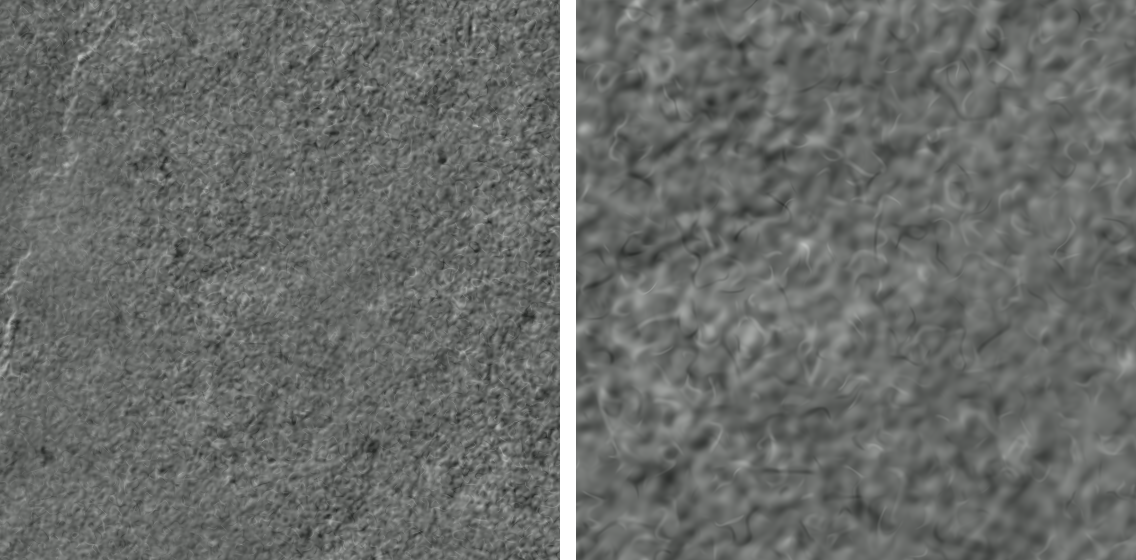
Left, the full canvas; right, a detail of the centre.
This texture is drawn by a three.js fragment shader. Its source:

```glsl
varying vec2 vUv;

vec2 hash2(vec2 p) {
  vec3 q = fract(p.xyx * vec3(0.1031, 0.1030, 0.0973));
  q += dot(q, q.yzx + 33.33);
  return fract((q.xx + q.yz) * q.zy);
}

float cornerSlope(vec2 cell, vec2 offset) {
  return dot(hash2(cell) * 2.0 - 1.0, offset);
}

float gradientNoise(vec2 p) {
  vec2 i = floor(p), f = p - i;
  vec2 u = f * f * f * (f * (f * 6.0 - 15.0) + 10.0);
  vec2 e = vec2(1.0, 0.0);
  float low = mix(cornerSlope(i, f), cornerSlope(i + e, f - e), u.x);
  float high = mix(cornerSlope(i + e.yx, f - e.yx), cornerSlope(i + e.xx, f - e.xx), u.x);
  return mix(low, high, u.y);
}

vec2 warp(vec2 p, float frequency, float amount) {
  return p + amount * vec2(gradientNoise(p * frequency + 40.0), gradientNoise(p * frequency + 70.0));
}

float segmentDistance(vec2 p, vec2 a, vec2 b) {
  vec2 ab = b - a;
  return length(p - a - ab * clamp(dot(p - a, ab) / dot(ab, ab), 0.0, 1.0));
}

// Signed distance from the slanted, knobbly ledge on the left
float ledgeOffset(vec2 p) {
  float wobble = 0.06 * gradientNoise(p * 9.0 + 31.0) + 0.05 * gradientNoise(p * 24.0 + 12.0);
  wobble += 0.025 * gradientNoise(p * 55.0 + 4.0);
  return p.x + 0.09 - 0.27 * p.y + wobble;
}

// Soft broken cracks, mostly at the lower right, and one long crease
float crackDepth(vec2 p) {
  vec2 warped = warp(warp(p, 22.0, 0.035), 55.0, 0.015);
  float line = 1.0 - smoothstep(0.0, 0.12, abs(gradientNoise(warped * 8.0 + 5.0)));
  float patches = smoothstep(-0.05, 0.2, gradientNoise(p * 10.0 + 19.0));
  float region = smoothstep(-0.5, 0.4, p.x - p.y);
  float crease = segmentDistance(warped, vec2(0.43, 0.24), vec2(0.63, 0.39));
  float gaps = smoothstep(-0.2, 0.15, gradientNoise(p * 28.0 + 2.0));
  return gaps * max(line * patches * region, exp(-crease * crease / 0.00008));
}

// Sparse small holes, one at most in each cell
float pitDepth(vec2 p) {
  vec2 warped = warp(p, 45.0, 0.02);
  vec2 cell = floor(warped * 8.0);
  vec2 center = 0.25 + 0.5 * hash2(cell + 17.0);
  vec2 d = (fract(warped * 8.0) - center) * vec2(1.3, 0.8);
  return step(0.74, hash2(cell + 53.0).x) * (1.0 - smoothstep(0.02, 0.15, length(d)));
}

// Short curved strokes, cut from the zero lines of a noise
float flecks(vec2 p, float frequency) {
  vec2 q = warp(p, frequency, 0.4 / frequency) * frequency;
  float line = 1.0 - smoothstep(0.0, 0.13, abs(gradientNoise(q)));
  return line * smoothstep(0.02, 0.25, gradientNoise(q * 0.9 + 27.0));
}

float stoneHeight(vec2 p) {
  float height = 0.026 * smoothstep(-0.014, 0.014, ledgeOffset(p));
  height -= 0.004 * crackDepth(p) + 0.007 * pitDepth(p);
  float frequency = 7.0, weight = 0.3;
  for (int i = 0; i < 6; i++) {
    p = mat2(0.8, 0.6, -0.6, 0.8) * p;
    float grain = gradientNoise(p * frequency + 11.0 * float(i));
    // Two octaves are folded into rounded lumps
    if (i == 3 || i == 4) grain = 1.3 * sqrt(grain * grain + 0.002);
    height += weight * grain / frequency;
    frequency *= 1.72;
    weight *= 1.25;
  }
  return height;
}

void main() {
  vec2 p = vUv;
  vec2 turned = mat2(0.82, 0.57, -0.57, 0.82) * p;

  // Relief lit from the upper left
  vec2 towardLight = vec2(-0.0022, 0.0026);
  float relief = (stoneHeight(p) - stoneHeight(p + towardLight)) / length(towardLight);
  float tone = 0.047 * relief + 0.005 * relief * abs(relief);

  // Speckled grain, equal in all directions
  tone += 0.11 * gradientNoise(turned * 48.0 + 3.0) + 0.16 * gradientNoise(turned.yx * 93.0 + 9.0);
  tone += 0.09 * flecks(turned, 44.0) + 0.08 * flecks(p + 3.0, 70.0);
  tone -= 0.08 * flecks(turned + 7.0, 38.0) + 0.07 * flecks(p + 5.0, 62.0);

  // Rougher and smoother areas
  tone *= 0.95 + 0.25 * (p.x - 0.5) + 0.6 * gradientNoise(p * 4.0 + 8.0);
  float gray = 0.41 + tone + 0.05 * gradientNoise(turned * 6.0 + 23.0);

  // Shaded hollows, lit ledge crest and its darker lower side
  float ledge = ledgeOffset(p);
  gray -= 0.055 * crackDepth(p) + 0.13 * pitDepth(p);
  gray += 0.06 * exp(-ledge * ledge / 0.0003) * smoothstep(-0.1, 0.2, gradientNoise(turned * 30.0));
  gray -= 0.025 * (1.0 - smoothstep(-0.03, 0.01, ledge));

  vec3 stoneColor = clamp(gray, 0.16, 0.74) + vec3(-0.003, 0.007, -0.002);
  gl_FragColor = vec4(stoneColor, 1.0);
}
```
